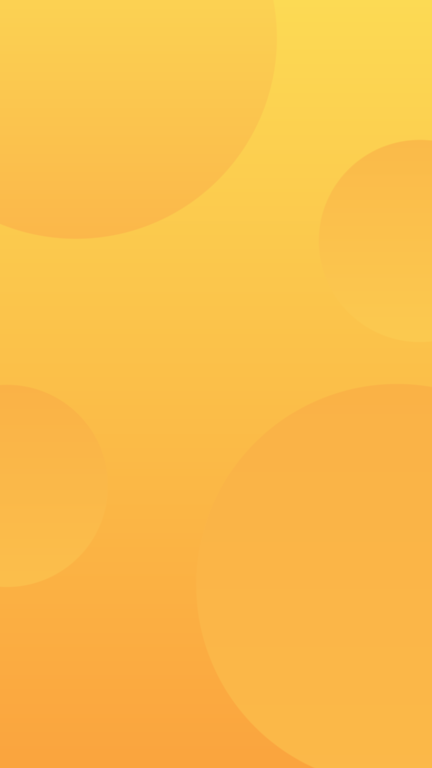
A Shadertoy shader for this background:

```glsl
// Warm yellow-to-orange gradient with four large, softly shaded discs.

// Lays a disc with its own vertical gradient over the base colour.
vec3 addDisc(vec3 base, vec2 p, vec2 center, float radius, vec3 low, vec3 high) {
    vec2 d = p - center;
    float pixel = 1.0 / iResolution.x;
    float cover = 1.0 - smoothstep(-pixel, pixel, length(d) - radius);
    vec3 shade = mix(low, high, clamp(0.5 + 0.5 * d.y / radius, 0.0, 1.0));
    return mix(base, shade, cover);
}

void mainImage(out vec4 fragColor, in vec2 fragCoord) {
    // Canvas width is one unit
    vec2 p = fragCoord / iResolution.x;
    float height = fragCoord.y / iResolution.y;

    // Backdrop
    vec3 color = mix(vec3(0.982, 0.643, 0.243), vec3(0.988, 0.855, 0.329), height);

    // Upper discs
    color = addDisc(color, p, vec2(0.176, 1.690), 0.465,
                    vec3(0.984, 0.718, 0.290), vec3(0.988, 0.892, 0.345));
    color = addDisc(color, p, vec2(0.972, 1.220), 0.234,
                    vec3(0.984, 0.790, 0.312), vec3(0.982, 0.729, 0.288));

    // Lower discs
    color = addDisc(color, p, vec2(0.016, 0.653), 0.234,
                    vec3(0.984, 0.747, 0.296), vec3(0.980, 0.698, 0.276));
    color = addDisc(color, p, vec2(0.919, 0.424), 0.465,
                    vec3(0.986, 0.725, 0.285), vec3(0.980, 0.698, 0.276));

    fragColor = vec4(color, 1.0);
}
```
